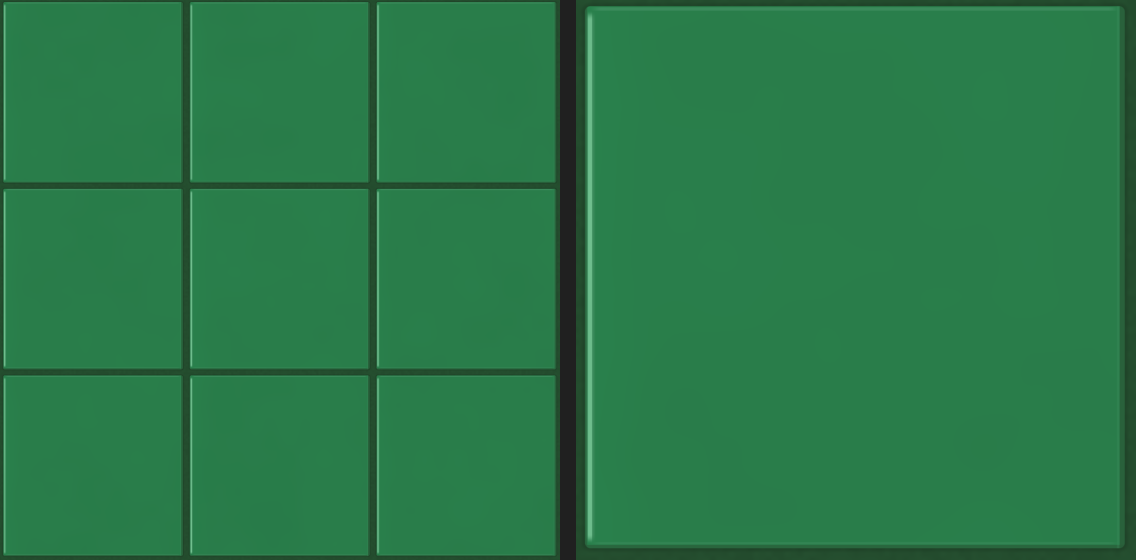
Left, the full canvas; right, a detail of the centre.
A Shadertoy shader for this pattern:

```glsl
// Glossy green square tiles, three across and three down, in dark green grout.
// A rounded box distance cuts each tile; its edge offsets place the bevels
// and a bright left glint, while smooth noise faintly mottles the glaze.

float hash(vec2 p) {
    p = fract(p * vec2(0.1031, 0.1137));
    p += dot(p, p.yx + 33.33);
    return fract((p.x + p.y) * p.x * 7.31);
}

float noise(vec2 p) {
    vec2 i = floor(p), f = fract(p);
    f = f * f * (3.0 - 2.0 * f);
    return mix(mix(hash(i), hash(i + vec2(1, 0)), f.x),
               mix(hash(i + vec2(0, 1)), hash(i + vec2(1, 1)), f.x), f.y);
}

float roundedBox(vec2 p, vec2 halfSize, float radius) {
    vec2 q = abs(p) - halfSize + radius;
    return length(max(q, 0.0)) + min(max(q.x, q.y), 0.0) - radius;
}

// Soft line of the given half width around offset zero
float line(float offset, float halfWidth, float blur) {
    return 1.0 - smoothstep(halfWidth - blur, halfWidth + blur, abs(offset));
}

void mainImage(out vec4 fragColor, in vec2 fragCoord) {
    vec2 grid = 3.0 * fragCoord / iResolution.y;
    float pixel = 3.0 / iResolution.y;
    float blur = max(0.6 * pixel, 0.0015);
    vec2 id = floor(grid);
    vec2 cell = fract(grid);

    // Tile outline and distances inward from its four sides
    vec2 halfSize = vec2(0.482, 0.484);
    vec2 p = cell - vec2(0.498, 0.505);
    float d = roundedBox(p, halfSize, 0.010);
    float left = p.x + halfSize.x;
    float right = halfSize.x - p.x;
    float bottom = p.y + halfSize.y;
    float top = halfSize.y - p.y;

    // Grout, slightly shaded and grainy
    vec3 grout = vec3(0.14, 0.30, 0.18);
    grout *= 0.97 + 0.06 * noise(grid * 90.0);
    grout *= 1.0 - 0.12 * (1.0 - smoothstep(0.0, 0.010, d));

    // Glazed face with a faint drift of tone
    float cloud = noise(grid * 4.0 + 17.0) * 0.7 + noise(grid * 11.0) * 0.3;
    vec3 face = vec3(0.16, 0.49, 0.29);
    face *= 1.0 + 0.025 * (cloud - 0.5) + 0.012 * (hash(id + 5.0) - 0.5);
    face += vec3(0.0, 0.010, 0.006) * (1.0 - smoothstep(0.0, 0.12, left));

    // Dark rolled edges on the right and bottom, thin shade on the left
    vec3 shade = vec3(0.16, 0.36, 0.22);
    face = mix(face, shade, 0.85 * line(right - 0.004, 0.005, blur));
    face = mix(face, shade, 0.70 * line(bottom - 0.002, 0.004, blur));
    face = mix(face, shade, 0.65 * line(left - 0.001, 0.003, blur));

    // Fine reflections along the top, bottom and right bevels
    vec3 sheen = vec3(0.29, 0.58, 0.41);
    float across = smoothstep(0.008, 0.03, left) * smoothstep(0.008, 0.03, right);
    face = mix(face, sheen, 0.55 * across * line(top - 0.005, 0.003, blur));
    face = mix(face, sheen, 0.30 * across * line(bottom - 0.009, 0.002, blur));
    face = mix(face, sheen, 0.22 * line(right - 0.012, 0.002, blur));

    // Bright left glint, varying in strength from tile to tile
    float ends = smoothstep(0.008, 0.025, top) * smoothstep(0.008, 0.025, bottom);
    float strength = 0.72 + 0.28 * hash(id + 11.0);
    strength *= 0.85 + 0.15 * noise(vec2(id.x * 7.0, grid.y * 5.0));
    face = mix(face, sheen, 0.55 * ends * line(left - 0.010, 0.007, 0.003));
    face = mix(face, vec3(0.45, 0.76, 0.57),
               strength * ends * line(left - 0.009, 0.0038, blur));

    float mask = 1.0 - smoothstep(-blur, blur, d);
    fragColor = vec4(mix(grout, face, mask), 1.0);
}
```
